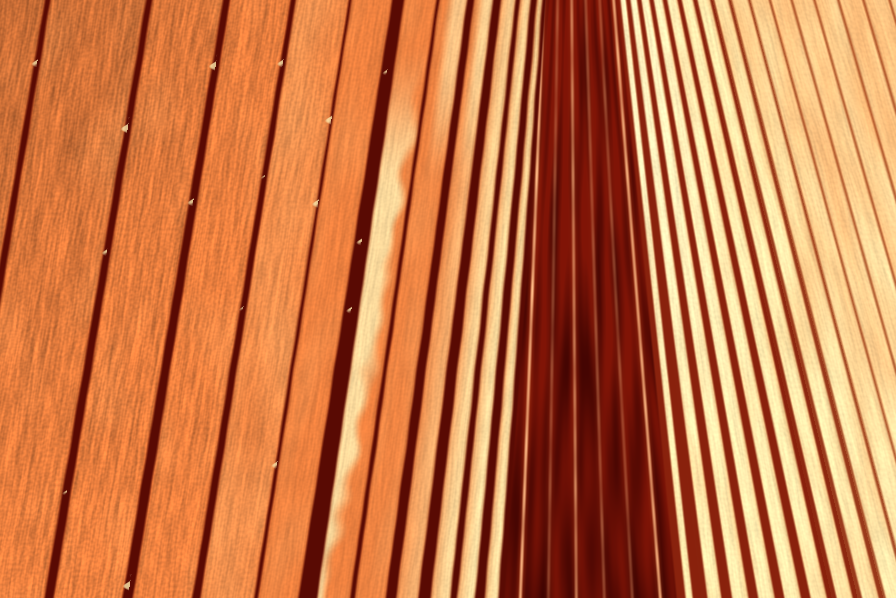
Give the GLSL for this texture, as a Shadertoy shader.

```glsl
#define GRID vec2(768.0, 512.0)
#define DEEP vec3(0.25, 0.015, 0.005)
#define MAROON vec3(0.50, 0.08, 0.025)
#define RUST vec3(0.61, 0.22, 0.07)
#define ORANGE vec3(0.93, 0.505, 0.25)
#define PEACH vec3(0.97, 0.71, 0.45)
#define CREAM vec3(1.00, 0.92, 0.68)
#define GRAIN 0.33
#define SOFTNESS 0.8

// Half width of each dark seam on the left, counted outward from the wedge
const float SEAM_WIDTH[13] = float[13](4.2, 3.6, 2.6, 4.6, 4.0, 1.8, 7.0,
                                       1.5, 3.0, 4.0, 3.5, 3.2, 3.2);

float hash(vec2 c) {
    return fract(sin(dot(c, vec2(127.1, 311.7))) * 43758.5);
}

vec2 gradient(vec2 c) {
    float angle = 6.2832 * hash(c);
    return vec2(cos(angle), sin(angle));
}

// Gradient noise, roughly -0.7 to 0.7
float noise(vec2 p) {
    vec2 i = floor(p), f = fract(p);
    vec2 u = f * f * f * (f * (f * 6.0 - 15.0) + 10.0);
    vec2 e = vec2(1.0, 0.0);
    float low = mix(dot(gradient(i), f), dot(gradient(i + e), f - e), u.x);
    float high = mix(dot(gradient(i + e.yx), f - e.yx),
                     dot(gradient(i + 1.0), f - 1.0), u.x);
    return mix(low, high, u.y);
}

// Seams fan out from the wedge; t runs from the top (0) to the bottom (1)
float leftSeam(float k, float t) {
    float top = 468.0 - k * (9.0 + k * (1.3 + 0.12 * k));
    float bottom = 432.0 - k * (20.0 + k * (0.5 + 0.14 * k));
    return mix(top, bottom, t) - 11.0 * step(10.5, k);
}

float rightSeam(float k, float t) {
    float spread = k * (8.0 + 0.5 * k);
    return 530.0 + spread + t * (50.0 + 105.0 * (1.0 - exp(-spread / 65.0)));
}

float band(float d, float halfWidth, float soft) {
    return 1.0 - smoothstep(halfWidth - soft, halfWidth + soft, abs(d));
}

float fall(float start, float end, float x) {
    return 1.0 - smoothstep(start, end, x);
}

// Long streaks along a board plus fine sawn roughness
float woodGrain(float across, float y, float id) {
    float bend = 2.0 * noise(vec2(id * 3.7, y * 0.012));
    float streak = noise(vec2((across + bend) * 0.23 + id * 17.3, y * 0.012));
    float fiber = noise(vec2((across + bend) * 0.48 + id * 9.1, y * 0.045));
    float rough = noise(vec2(across * 0.35, y * 0.4) + id * 5.3);
    return 0.45 * streak + 0.5 * fiber + 0.3 * rough;
}

vec3 leftBoards(vec2 p, float t, float soft) {
    float n = 0.0;
    for (int k = 0; k < 13; k++) n += step(p.x, leftSeam(float(k), t));
    n = clamp(n, 1.0, 12.0);
    float lo = leftSeam(n, t), hi = leftSeam(n - 1.0, t);
    float f = clamp((p.x - lo) / (hi - lo), 0.0, 1.0);
    float patches = noise(vec2(f * 1.5 + n * 7.0, p.y * 0.012));

    // Boards turn paler toward the wedge, mostly on their right side
    float pale = fall(1.5, 5.5, n) * (0.4 + 0.6 * smoothstep(0.15, 0.75, f));
    float warm = pale * 1.4 + 0.3 * patches + 0.25 * band(n - 8.0, 0.5, 0.1);
    vec3 col = mix(ORANGE, PEACH, clamp(warm, 0.0, 1.0));
    col = mix(col, CREAM, pale * mix(0.65, 0.95, t));

    // One long bleached face, and pale upper ends on its neighbours
    float ragged = f + 0.35 * noise(vec2(p.x * 0.03, p.y * 0.03));
    float reach = mix(1.0, 0.5, t);
    float bleached = band(n - 6.0, 0.5, 0.1) * smoothstep(30.0, 170.0, p.y)
                   * fall(reach - 0.2, reach + 0.1, ragged);
    float upper = band(n - 4.5, 0.8, 0.1) * fall(50.0, 170.0, p.y) * smoothstep(0.2, 0.6, f);
    col = mix(col, CREAM, 0.85 * bleached + 0.6 * upper);

    col *= 1.0 - 0.16 * smoothstep(8.0, 12.0, n) * (1.0 - t);
    float coarse = mix(0.5, 1.3, smoothstep(6.0, 10.0, n));
    col *= 1.0 + GRAIN * coarse * woodGrain(p.x - lo, p.y, n);

    // Dark seams inside a softer rust fringe
    float wobble = 0.7 * noise(vec2(n, p.y * 0.03));
    float flare = mix(0.75, 1.15, t);
    float rim = min(abs(p.x - lo + wobble) - SEAM_WIDTH[int(n)] * flare,
                    abs(hi - p.x - wobble) - SEAM_WIDTH[int(n) - 1] * flare);
    col = mix(col, RUST, 0.5 * fall(-1.0, 3.0, rim));
    col = mix(col, mix(DEEP, MAROON, 0.4), fall(-soft - 0.4, soft, rim));

    // Torn splinters on the wide boards
    for (int s = 0; s < 3; s++) {
        vec2 d = p - vec2(hi + 1.0, GRID.y * hash(vec2(n, float(s) + 2.0)));
        d.x += 3.0 * sin(d.y * 0.5);
        float size = 1.0 + 3.0 * hash(vec2(float(s), n));
        col = mix(col, CREAM, 0.8 * step(7.0, n) * band(length(d * vec2(1.0, 0.6)), size, 1.2));
    }
    return col;
}

vec3 rightBoards(vec2 p, float t, float soft) {
    float n = 0.0;
    for (int k = 1; k < 18; k++) n += step(rightSeam(float(k), t), p.x);
    float lo = rightSeam(n, t), hi = rightSeam(n + 1.0, t);
    float f = clamp((p.x - lo) / (hi - lo), 0.0, 1.0);
    float far = smoothstep(5.0, 10.0, n);
    float patches = noise(vec2(f + n * 4.3, p.y * 0.011));

    // Sunlit near the wedge, peach toward the far upper corner
    vec3 col = mix(CREAM, PEACH, clamp(far * mix(0.75, 0.15, t) + 0.55 * patches, 0.0, 1.0));
    col = mix(col, vec3(1.0, 0.97, 0.80), 0.6 * fall(1.0, 6.0, n) * fall(0.2, 0.9, t));
    col = mix(col, PEACH * 0.9, 0.65 * (1.0 - far) * smoothstep(0.6, 0.9, f));
    col *= 1.02 + GRAIN * 0.5 * woodGrain(p.x - lo, p.y, n + 30.0);

    // Seams thin out with distance and crowd the first slat
    float seamWidth = mix(mix(1.7, 4.0, t), 1.0, smoothstep(6.5, 9.0, n));
    seamWidth += 3.5 * t * fall(0.0, 1.5, n);
    float rim = min(p.x - lo, hi - p.x) - seamWidth;
    col = mix(col, RUST, mix(0.35, 0.25, far) * fall(-1.0, 2.2, rim));
    vec3 shade = mix(mix(MAROON, RUST, 0.25), RUST, far);
    return mix(col, shade, fall(-soft, soft, rim) * mix(0.97, 0.65, far));
}

// Shadowed wedge with thin bright slat edges
vec3 darkWedge(vec2 p, float t, float soft) {
    float streak = noise(vec2((p.x - 494.0) / (0.6 + t) * 0.14, p.y * 0.008));
    vec3 col = mix(MAROON, DEEP, clamp(0.1 + 0.45 * t + 1.1 * streak, 0.0, 1.0));
    for (int k = 0; k < 6; k++) {
        float i = float(k);
        float edge = mix(466.0 + 12.0 * i, 446.0 + 24.0 * i, t);
        float glow = 0.3 + 0.65 * max(0.0, cos(2.6 * i));
        glow *= 0.9 + 0.5 * noise(vec2(i * 5.0, p.y * 0.03));
        col = mix(col, RUST, 0.5 * glow * band(p.x - edge, 2.5, 2.5));
        col = mix(col, vec3(0.98, 0.70, 0.50), glow * band(p.x - edge, 1.2, soft));
    }
    return col;
}

void mainImage(out vec4 fragColor, in vec2 fragCoord) {
    vec2 uv = fragCoord / iResolution.xy;
    float t = 1.0 - uv.y;
    vec2 p = vec2(uv.x, t) * GRID;
    float soft = SOFTNESS + 0.5 * GRID.x / iResolution.x;

    float pastLeft = smoothstep(-soft, soft, p.x - leftSeam(0.0, t));
    float pastRight = smoothstep(-soft, soft, p.x - rightSeam(0.0, t));
    vec3 col = mix(leftBoards(p, t, soft), darkWedge(p, t, soft), pastLeft);
    col = mix(col, rightBoards(p, t, soft), pastRight);
    fragColor = vec4(clamp(col, 0.0, 1.0), 1.0);
}
```
